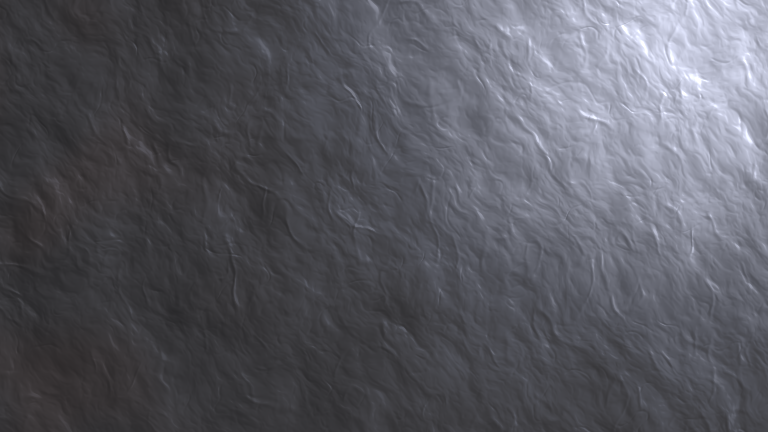
Reproduce this texture procedurally as a Shadertoy shader.

```glsl
#define LAMP_POS vec2(1.60, 0.99)
#define LIGHT_DIR vec2(0.77, 0.64)
#define WALL_LEVEL 0.203
#define LAMP_CORE 0.53
#define LAMP_HALO 0.09
#define GRAIN_STRETCH 0.62
#define RELIEF_CONTRAST 0.125
#define CREASE_HEIGHT 0.010
#define GLINT 0.20
#define SLOPE_STEP 0.0035

float hash(vec2 cell) {
    vec3 h = fract(cell.xyx * vec3(0.1031, 0.1030, 0.0973));
    h += dot(h, h.yzx + 33.33);
    return fract((h.x + h.y) * h.z);
}

float cornerSlope(vec2 cell, vec2 offset) {
    float angle = 6.2832 * hash(cell);
    return dot(vec2(cos(angle), sin(angle)), offset);
}

float gradientNoise(vec2 p) {
    vec2 cell = floor(p), f = p - cell;
    vec2 u = f * f * f * (f * (f * 6.0 - 15.0) + 10.0);
    vec2 e = vec2(1.0, 0.0);
    float low = mix(cornerSlope(cell, f), cornerSlope(cell + e, f - e), u.x);
    float high = mix(cornerSlope(cell + e.yx, f - e.yx),
                     cornerSlope(cell + 1.0, f - 1.0), u.x);
    return mix(low, high, u.y);
}

// Thin raised wrinkles, broken into short lengths by a patchy mask
float creases(vec2 p, float frequency, float seed) {
    float line = gradientNoise(p * frequency + seed) / 0.075;
    float patches = gradientNoise(p * frequency * 0.85 + seed * 2.3);
    return exp(-line * line) * smoothstep(0.02, 0.30, patches);
}

// Height of the trowelled plaster
float relief(vec2 p) {
    vec2 bend = vec2(gradientNoise(p * 6.0 + 11.0), gradientNoise(p * 6.0 + 47.0));
    vec2 ripple = vec2(gradientNoise(p * 23.0 + 5.0), gradientNoise(p * 23.0 + 71.0));
    p += 0.030 * bend + 0.009 * ripple;

    // Strokes run across the light, from upper left to lower right
    vec2 along = vec2(LIGHT_DIR.y, -LIGHT_DIR.x);
    vec2 q = vec2(dot(p, along) * GRAIN_STRETCH, dot(p, LIGHT_DIR));

    float height = 0.0, frequency = 6.0, weight = 0.65;
    for (int i = 0; i < 5; i++) {
        float n = gradientNoise(q * frequency + float(i) * 19.7);
        float facet = sqrt(n * n + 0.003);
        height += weight * mix(n, -facet, 0.45) / frequency;
        frequency *= 2.03;
        weight *= i < 2 ? 1.15 : 0.88;
    }
    height += CREASE_HEIGHT * creases(q, 13.0, 31.0);
    height += CREASE_HEIGHT * 0.7 * creases(p * vec2(1.0, 0.6), 17.0, 83.0);
    height -= CREASE_HEIGHT * 0.5 * creases(p, 21.0, 57.0);
    return height;
}

void mainImage(out vec4 fragColor, in vec2 fragCoord) {
    vec2 p = fragCoord / iResolution.y;

    // Lamp falloff with faint vertical stains
    vec2 toLamp = p - LAMP_POS;
    float d2 = dot(toLamp, toLamp);
    float light = WALL_LEVEL + LAMP_CORE * exp(-3.0 * d2) + LAMP_HALO * exp(-0.9 * d2);
    light *= 1.0 + 0.16 * gradientNoise(p * vec2(6.0, 2.5) + 3.0)
                 + 0.10 * gradientNoise(p * vec2(17.0, 9.0) + 29.0);

    // Slope towards the lamp, compressed to keep soft shadows
    float slope = (relief(p) - relief(p + SLOPE_STEP * LIGHT_DIR)) / SLOPE_STEP;
    float shade = slope / (1.0 + 0.22 * abs(slope));
    float depth = mix(0.65, 1.0, smoothstep(0.0, 0.6, p.y + 0.25 * p.x));
    light *= 1.0 + RELIEF_CONTRAST * depth * shade;
    light += GLINT * depth * light * smoothstep(1.1, 2.8, slope);

    // Neutral shadows, bluish sheen, a little rust on the left
    vec3 shadowTint = vec3(1.00, 0.99, 1.04);
    vec3 sheenTint = vec3(0.965, 0.985, 1.085);
    vec3 color = light * mix(shadowTint, sheenTint, smoothstep(0.20, 0.36, light));
    float rust = smoothstep(0.75, 0.0, p.x) * smoothstep(-0.2, 0.4, gradientNoise(p * 4.0 + 61.0));
    color *= mix(vec3(1.0), vec3(1.05, 0.98, 0.95), rust);

    fragColor = vec4(clamp(color, 0.0, 1.0), 1.0);
}
```
